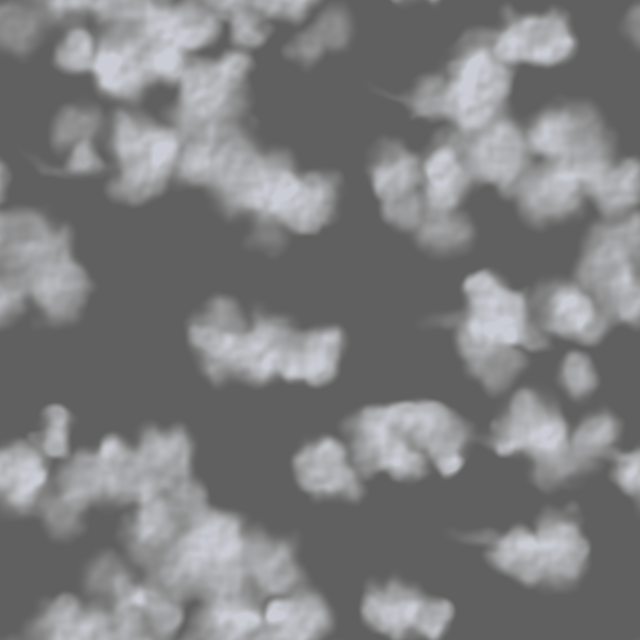
Give the GLSL for this texture, as a WebGL 2 fragment shader.

```glsl
#version 300 es
precision highp float;
// Soft clusters of mottled pale puffs with thin side wisps on flat grey, tiling.

#define GRID 5            // cluster cells per side
#define PUFFS 10          // puffs per cluster
#define SPREAD 0.11       // largest cluster radius
#define PUFF_MIN 0.029
#define PUFF_MAX 0.066
#define WARP 0.024        // raggedness of the outlines
#define RELIEF 0.24       // strength of the embossed mottling
#define WISP 0.38         // opacity of the wisps
#define SKY 0.375
#define CLOUD 0.76
#define TINT vec3(0.0, 0.010, 0.036)

uniform vec2 u_resolution;
out vec4 fragColor;

// Integer hash giving three values from 0 to 1
vec3 hash3(ivec3 key) {
    uvec3 v = uvec3(key) * 1664525u + 1013904223u;
    v.x += v.y * v.z; v.y += v.z * v.x; v.z += v.x * v.y;
    v ^= v >> 16u;
    v.x += v.y * v.z; v.y += v.z * v.x; v.z += v.x * v.y;
    return vec3(v >> 8u) / 16777216.0;
}

ivec2 wrapCell(ivec2 cell, ivec2 period) {
    return (cell + 4 * period) % period;
}

// Value noise repeating over the unit square
float noise(vec2 p, ivec2 period, int seed) {
    vec2 q = p * vec2(period);
    ivec2 c = ivec2(floor(q));
    vec2 f = fract(q);
    f = f * f * f * (f * (f * 6.0 - 15.0) + 10.0);
    float a = hash3(ivec3(wrapCell(c, period), seed)).x;
    float b = hash3(ivec3(wrapCell(c + ivec2(1, 0), period), seed)).x;
    float d = hash3(ivec3(wrapCell(c + ivec2(0, 1), period), seed)).x;
    float e = hash3(ivec3(wrapCell(c + ivec2(1, 1), period), seed)).x;
    return mix(mix(a, b, f.x), mix(d, e, f.x), f.y);
}

// Height of the mottled surface
float height(vec2 p) {
    return 0.65 * noise(p, ivec2(38), 101) + 0.35 * noise(p, ivec2(71), 102);
}

// Clear fraction left by one cluster; d is measured from its centre
float clusterGap(vec2 d, ivec2 cell, float size, float streak) {
    float gap = 1.0;
    for (int i = 0; i < PUFFS; i++) {
        vec3 place = hash3(ivec3(cell, 10 + i));
        vec3 look = hash3(ivec3(cell, 40 + i));
        float angle = 6.28318 * place.x;
        vec2 offset = vec2(1.15 * cos(angle), 0.8 * sin(angle));
        offset *= SPREAD * size * sqrt(place.y);
        float radius = mix(PUFF_MIN, PUFF_MAX, place.z) * (0.7 + 0.4 * size);
        float opacity = mix(0.38, 0.82, look.x);
        gap *= 1.0 - opacity * smoothstep(1.0, 0.3, length(d - offset) / radius);
    }
    // Curved wisp trailing to the left
    vec3 tail = hash3(ivec3(cell, 80));
    vec2 q = d - vec2(-0.03 - 0.05 * size, (tail.y - 0.5) * 0.08);
    q.y += (tail.z - 0.5) * 10.0 * q.x * q.x;
    float body = smoothstep(1.0, 0.1, length(q / vec2(0.1, 0.022)));
    return gap * (1.0 - WISP * step(0.4, tail.x) * body * streak);
}

// Cloud opacity from all clusters near p
float cloudCover(vec2 p, float streak) {
    vec2 g = p * float(GRID);
    ivec2 home = ivec2(floor(g));
    float gap = 1.0;
    for (int y = -1; y <= 1; y++) {
        for (int x = -1; x <= 1; x++) {
            ivec2 cell = home + ivec2(x, y);
            ivec2 id = wrapCell(cell, ivec2(GRID));
            vec3 seed = hash3(ivec3(id, 3));
            vec2 centre = vec2(cell) + mix(vec2(0.1), vec2(0.9), seed.xy);
            vec2 d = (g - centre) / float(GRID);
            gap *= clusterGap(d, id, mix(0.2, 1.0, seed.z), streak);
        }
    }
    return 1.0 - gap;
}

void main() {
    vec2 p = gl_FragCoord.xy / u_resolution;

    // Ragged outlines
    vec2 warp = vec2(noise(p, ivec2(23), 111), noise(p, ivec2(23), 112)) - 0.5;
    warp += 0.4 * (vec2(noise(p, ivec2(47), 113), noise(p, ivec2(47), 114)) - 0.5);
    float streak = 0.4 + 0.8 * noise(p, ivec2(5, 70), 115);
    float cover = cloudCover(p + WARP * warp, streak);

    // Uneven thickness and relief lit from the upper left
    cover *= 0.74 + 0.5 * noise(p, ivec2(19), 116);
    vec2 toLight = vec2(-0.004, 0.004);
    float slope = height(p - toLight) - height(p + toLight);
    float tone = clamp(cover + RELIEF * slope * 2.0 * cover, 0.0, 1.08);

    vec3 colour = vec3(mix(SKY, CLOUD, tone)) + TINT * tone * tone * tone;
    fragColor = vec4(colour, 1.0);
}
```
